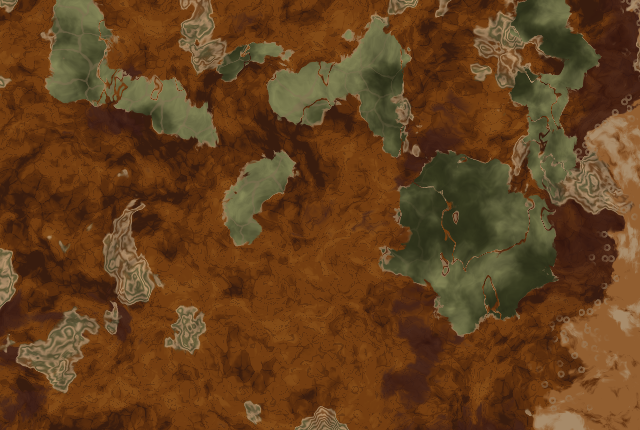
Write a WebGL 1 fragment shader that draws this texture.

```glsl
precision highp float;
uniform vec2 u_resolution;

const vec3 DEEP = vec3(0.22, 0.11, 0.055);
const vec3 RUST = vec3(0.35, 0.175, 0.05);
const vec3 AMBER = vec3(0.45, 0.24, 0.065);
const vec3 OCHRE = vec3(0.53, 0.31, 0.10);
const vec3 PLUM = vec3(0.21, 0.095, 0.075);
const vec3 TAN = vec3(0.57, 0.37, 0.19);
const vec3 CREAM = vec3(0.65, 0.54, 0.41);
const vec3 MOSS = vec3(0.19, 0.20, 0.105);
const vec3 SAGE = vec3(0.45, 0.45, 0.29);
const float SWIRL = 0.09;        // strength of the large flow
const float RAGGED = 0.13;       // roughness of the green edges
const float SOFT = 0.004;        // edge smoothing
const float GRAIN_SCALE = 34.0;
const float PATCH_LEVEL = 0.635; // higher means fewer cream patches

float hash(vec2 p) {
  vec3 h = fract(vec3(p.xyx) * 0.1031);
  h += dot(h, h.yzx + 33.33);
  return fract((h.x + h.y) * h.z);
}

float noise(vec2 p) {
  vec2 i = floor(p), f = fract(p);
  f = f * f * (3.0 - 2.0 * f);
  vec2 e = vec2(1.0, 0.0);
  return mix(mix(hash(i), hash(i + e), f.x),
             mix(hash(i + e.yx), hash(i + e.xx), f.x), f.y);
}

float fbm(vec2 p) {
  float sum = 0.0, amp = 0.5;
  for (int i = 0; i < 5; i++) {
    sum += amp * noise(p);
    p = mat2(1.6, 1.2, -1.2, 1.6) * p + 7.3;
    amp *= 0.52;
  }
  return sum;
}

// Nearest distance, second distance, identity of the nearest cell
vec3 cells(vec2 p) {
  vec2 base = floor(p);
  vec3 best = vec3(8.0, 8.0, 0.0);
  for (int y = -1; y <= 1; y++) {
    for (int x = -1; x <= 1; x++) {
      vec2 c = base + vec2(float(x), float(y));
      float d = length(c + vec2(hash(c), hash(c + 41.7)) - p);
      if (d < best.x) best = vec3(d, best.x, hash(c + 9.1));
      else best.y = min(best.y, d);
    }
  }
  return best;
}

float capsule(vec2 p, vec2 a, vec2 b, float r) {
  vec2 ab = b - a;
  return length(p - a - ab * clamp(dot(p - a, ab) / dot(ab, ab), 0.0, 1.0)) - r;
}

float greenMasses(vec2 p) {
  float d = capsule(p, vec2(0.18, 1.02), vec2(0.18, 0.83), 0.055);
  d = min(d, capsule(p, vec2(0.22, 0.81), vec2(0.46, 0.72), 0.035));
  d = min(d, capsule(p, vec2(0.55, 0.85), vec2(0.64, 0.88), 0.032));
  d = min(d, capsule(p, vec2(0.70, 0.77), vec2(0.89, 0.87), 0.055));
  d = min(d, capsule(p, vec2(0.65, 0.64), vec2(0.56, 0.48), 0.028));
  d = min(d, capsule(p, vec2(0.89, 0.76), vec2(0.93, 0.67), 0.045));
  d = min(d, capsule(p, vec2(1.07, 0.47), vec2(1.12, 0.41), 0.155));
  d = min(d, capsule(p, vec2(1.25, 0.99), vec2(1.34, 0.87), 0.05));
  return min(d, capsule(p, vec2(1.24, 0.79), vec2(1.28, 0.62), 0.06));
}

void main() {
  vec2 p = gl_FragCoord.xy / u_resolution.y;
  p.x += 1.488 - u_resolution.x / u_resolution.y;
  vec2 bend = vec2(fbm(p * 5.0), fbm(p * 5.0 + 17.0)) - 0.5;
  vec2 q = p + SWIRL * bend;
  float fine = fbm(p * 42.0 + bend * 9.0);
  float rough = fbm(q * 15.0 + 3.0);

  // Rust ground with small angular grains and flow lines
  vec2 crumple = 0.035 * vec2(rough, fbm(q * 16.0 + 31.0));
  vec3 grain = cells((q + crumple) * GRAIN_SCALE);
  float flow = fbm(q * vec2(5.0, 7.0) + bend * 4.0);
  float tone = 0.5 + 0.75 * (flow - 0.48) + 0.45 * (fine - 0.48);
  tone += 0.10 * (grain.z - 0.5) + 0.35 * (rough - 0.48);
  tone -= 0.07 * (1.0 - smoothstep(0.0, 0.14, grain.y - grain.x));
  vec3 color = mix(DEEP, RUST, smoothstep(0.29, 0.44, tone));
  color = mix(color, AMBER, smoothstep(0.45, 0.57, tone));
  color = mix(color, OCHRE, 0.7 * smoothstep(0.64, 0.76, tone));
  float line = smoothstep(0.90, 1.0, sin(flow * 75.0 + rough * 9.0));
  color = mix(color, DEEP, 0.35 * line);

  // Plum stains and the dark band beside the tan margin
  float margin = p.x - 1.30 - 0.22 * p.y + 0.22 * (rough - 0.48) + 0.5 * bend.x * 0.4;
  float band = smoothstep(-0.17, -0.09, margin) * smoothstep(0.22, 0.45, p.y);
  float stain = smoothstep(0.59, 0.70, fbm(q * 4.0 + 51.0) + 0.25 * (fine - 0.48));
  color = mix(color, PLUM + 0.10 * (fine - 0.48), 0.8 * max(band * 0.9, stain));

  // Cream patches with contour bands, denser at the lower left
  float corner = smoothstep(0.55, 0.0, p.y) * smoothstep(0.75, 0.05, p.x);
  float field = fbm(q * vec2(6.5, 5.5) + 77.0) + 0.22 * (rough - 0.48) + 0.09 * corner;
  float patchMask = smoothstep(PATCH_LEVEL, PATCH_LEVEL + 0.02, field);
  float rings = 0.5 + 0.5 * sin(field * 150.0 + fine * 7.0);
  vec3 pale = mix(mix(TAN, SAGE, smoothstep(0.42, 0.6, rough)) * 0.75, CREAM, rings);
  color = mix(color, pale * (0.65 + 0.7 * fine), patchMask * 0.85);

  // Tan margin
  vec3 sand = mix(RUST, TAN, smoothstep(0.32, 0.47, fine * 0.5 + flow * 0.5));
  sand = mix(sand, CREAM, smoothstep(0.52, 0.66, rough * 0.6 + fine * 0.4));
  color = mix(color, sand, smoothstep(-0.006, 0.012, margin));

  // Ragged green masses, split by brown cracks and rimmed with cream
  float d = greenMasses(q) + RAGGED * (0.48 - rough) + 0.035 * (0.48 - fine);
  float crack = abs(fbm(q * vec2(8.0, 6.0) + 23.0) - 0.47);
  d = max(d, 0.007 - crack * 0.8);
  float light = fbm(q * 11.0 + 61.0) + 0.22 * smoothstep(1.05, 0.65, p.x);
  vec3 green = mix(MOSS, SAGE, smoothstep(0.36, 0.80, light));
  green *= 0.78 + 0.46 * fine;
  vec3 vein = cells((q + crumple) * 15.0);
  float web = 1.0 - smoothstep(0.02, 0.09, vein.y - vein.x);
  green = mix(green, CREAM * 0.8, 0.45 * web * smoothstep(1.1, 0.7, p.x));
  color = mix(color, green, 1.0 - smoothstep(-SOFT, SOFT, d));
  float rim = 1.0 - smoothstep(0.001, 0.002 + SOFT, abs(d - 0.001));
  color = mix(color, CREAM, 0.65 * rim * smoothstep(0.35, 0.6, fine));

  // Tiny round beads along the right-hand border
  vec3 bead = cells(p * 46.0);
  float nearBorder = 1.0 - smoothstep(0.02, 0.06, abs(margin));
  float ring = 1.0 - smoothstep(0.06, 0.16, abs(bead.x - 0.27));
  color = mix(color, CREAM * 0.9, 0.6 * ring * nearBorder * step(0.6, bead.z));
  gl_FragColor = vec4(clamp(color, 0.0, 1.0), 1.0);
}
```
